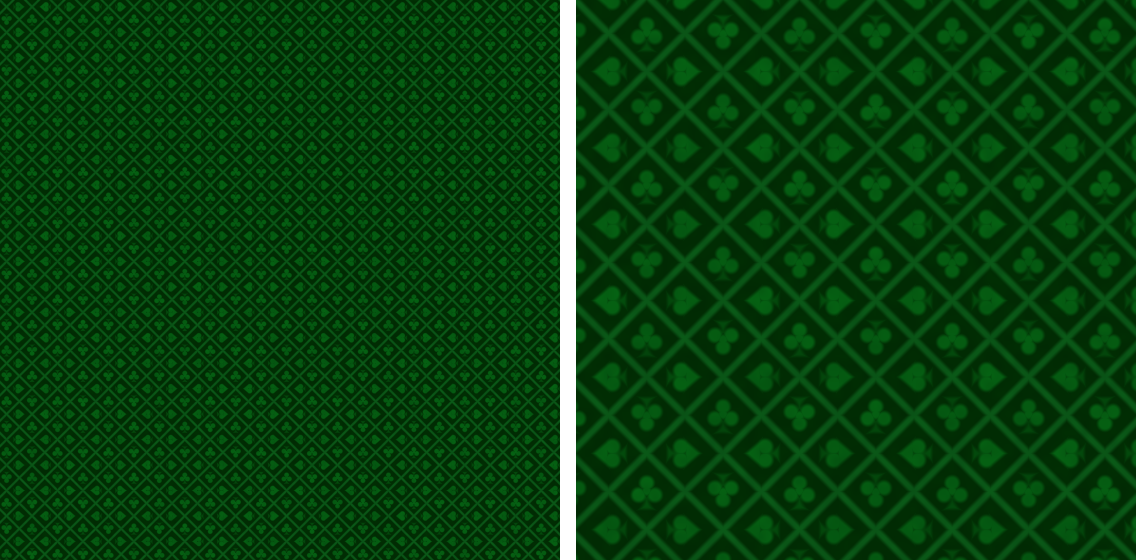
Left: the whole. Right: its middle third, enlarged.
A WebGL 1 fragment shader for this pattern:

```glsl
precision highp float;

uniform vec2 u_resolution;

#define REPEATS 22.0
#define CLUB_OFFSET vec2(0.26, 0.23)
#define LINE_HALF_WIDTH 0.043
#define SOFTNESS 0.032
#define FOOT_STRENGTH 0.6
#define GRAIN_CELLS 176.0
#define GRAIN_AMOUNT 0.10
#define CELL_VARIATION 0.07
#define FELT_COLOR vec3(0.004, 0.172, 0.012)
#define LINE_COLOR vec3(0.038, 0.335, 0.088)
#define SUIT_COLOR vec3(0.018, 0.355, 0.068)

float hash(vec2 p) {
  vec3 h = fract(vec3(p.xyx) * 0.1031);
  h += dot(h, h.yzx + 33.33);
  return fract((h.x + h.y) * h.z);
}

// Value noise that wraps after a whole number of cells
float tiledNoise(vec2 p, float period) {
  vec2 i = floor(p);
  vec2 f = fract(p);
  f = f * f * (3.0 - 2.0 * f);
  vec2 low = mod(i, period);
  vec2 high = mod(i + 1.0, period);
  float bottom = mix(hash(low), hash(vec2(high.x, low.y)), f.x);
  float top = mix(hash(vec2(low.x, high.y)), hash(high), f.x);
  return mix(bottom, top, f.y);
}

float circle(vec2 p, vec2 center, float radius) {
  return length(p - center) - radius;
}

float club(vec2 p) {
  p.x = abs(p.x);
  float lobes = min(circle(p, vec2(0.0, 0.11), 0.093),
                    circle(p, vec2(0.106, -0.045), 0.093));
  return min(lobes, circle(p, vec2(0.0, 0.01), 0.065));
}

float spade(vec2 p) {
  p.x = abs(p.x);
  float lobe = circle(p, vec2(0.085, -0.05), 0.1);
  float slope = dot(p - vec2(0.0, 0.2), vec2(0.76, 0.65));
  return min(lobe, max(slope, -p.y));
}

// Stem that flares towards its base
float foot(vec2 p) {
  float drop = max(-0.08 - p.y, 0.0);
  float side = abs(p.x) - 0.012 - 3.5 * drop * drop;
  return max(side * 0.75, max(p.y + 0.08, -0.23 - p.y));
}

float coverage(float dist, float blur) {
  return 1.0 - smoothstep(-blur, blur, dist);
}

void main() {
  vec2 uv = gl_FragCoord.xy / u_resolution;
  vec2 p = uv * REPEATS - CLUB_OFFSET;
  float pixel = REPEATS / min(u_resolution.x, u_resolution.y);
  float blur = max(SOFTNESS, 0.7 * pixel);

  // Two interleaved sets of diamonds: upright clubs, sideways spades
  vec2 id = floor(p + 0.5);
  vec2 local = p - id;
  bool isClub = abs(local.x) + abs(local.y) < 0.5;
  if (!isClub) {
    id = floor(p);
    local = p - id - 0.5;
  }
  float edge = abs(abs(local.x) + abs(local.y) - 0.5) * 0.7071;

  // Clubs flip in a checkerboard, spades flip by column
  float parity = mod(isClub ? id.x + id.y : id.x, 2.0);
  float facing = 1.0 - 2.0 * parity;
  vec2 suitPos = isClub ? vec2(local.x, local.y * facing)
                        : vec2(local.y, local.x * facing);
  float body = isClub ? club(suitPos) : spade(suitPos);

  // Layers
  float cellTone = hash(mod(id, REPEATS) + (isClub ? 0.0 : 57.0)) - 0.5;
  vec3 suit = SUIT_COLOR * (1.0 + CELL_VARIATION * cellTone);
  vec3 color = FELT_COLOR;
  color = mix(color, suit, FOOT_STRENGTH * coverage(foot(suitPos), blur));
  color = mix(color, suit, coverage(body, blur));
  color = mix(color, LINE_COLOR, coverage(edge - LINE_HALF_WIDTH, blur));

  // Cloth grain
  float grain = tiledNoise(uv * GRAIN_CELLS, GRAIN_CELLS) - 0.5;
  color *= 1.0 + GRAIN_AMOUNT * grain;

  gl_FragColor = vec4(color, 1.0);
}
```
